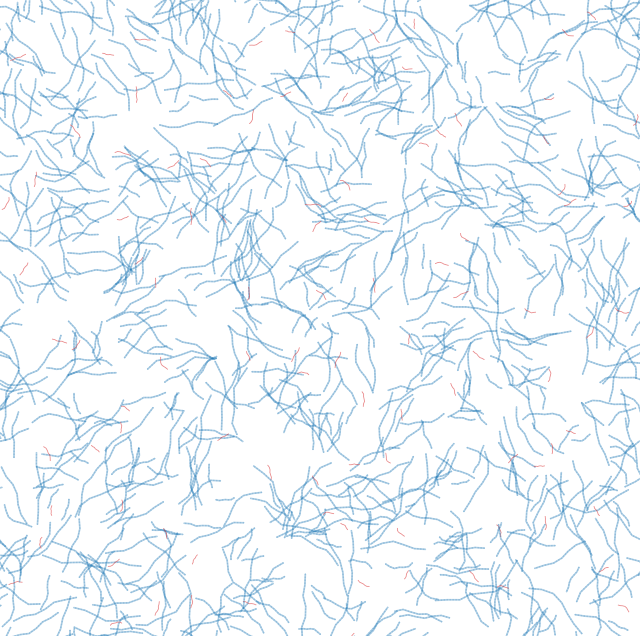
Write a WebGL 1 fragment shader that draws this pattern.

```glsl
precision highp float;
// Scattered, gently bent translucent blue fibres with a few short red ones on white.
uniform vec2 u_resolution;

const float CELLS = 10.0;
const float SEGMENTS = 6.0;
const vec3 BLUE = vec3(0.12, 0.47, 0.71);
const vec3 RED = vec3(0.84, 0.15, 0.16);

// Four random values in 0..1 from a cell and an index.
vec4 hash4(vec2 cell, float index) {
  vec4 p = fract(vec4(cell.xyx, index) * vec4(0.1031, 0.1030, 0.0973, 0.1099));
  p += dot(p, p.wzxy + 33.33);
  return fract((p.xxyz + p.yzzw) * p.zywx);
}

// Distance to a bent fibre (x) and arc length at the nearest point (y).
vec2 fibre(vec2 p, float angle, float len, vec4 shape) {
  float stepLength = len / SEGMENTS;
  float curve = (shape.x - 0.5) * 0.42;
  vec2 a = -0.5 * len * vec2(cos(angle), sin(angle));
  vec2 nearest = vec2(1.0, 0.0);
  for (float s = 0.0; s < SEGMENTS; s++) {
    float wobble = 0.28 * sin(s * (1.2 + shape.y) + shape.z * 6.283);
    float heading = angle + curve * (s - 2.5) + wobble;
    vec2 direction = vec2(cos(heading), sin(heading));
    float along = clamp(dot(p - a, direction), 0.0, stepLength);
    float d = length(p - a - direction * along);
    if (d < nearest.x) nearest = vec2(d, s * stepLength + along);
    a += direction * stepLength;
  }
  return nearest;
}

void main() {
  vec2 uv = gl_FragCoord.xy / u_resolution.x;
  float soft = 0.6 / u_resolution.x;
  vec2 home = floor(uv * CELLS);
  vec3 color = vec3(1.0);

  for (float y = -1.0; y <= 1.0; y++) {
    for (float x = -1.0; x <= 1.0; x++) {
      vec2 cell = home + vec2(x, y) + 20.0;

      // Blue fibres come in loose pairs; the last one in each cell is red.
      for (float i = 0.0; i < 9.0; i++) {
        bool isRed = i > 7.5;
        vec4 bundle = hash4(cell, floor(i * 0.5) + 3.0);
        vec4 own = hash4(cell, i + 17.0);
        vec4 shape = hash4(cell, i + 41.0);
        vec2 center = (cell - 20.0 + bundle.xy + (own.xy - 0.5) * 0.5) / CELLS;
        float len = isRed ? mix(0.014, 0.026, own.w) : mix(0.027, 0.117, own.w);
        vec2 p = uv - center;
        if (length(p) > len * 0.75 + 0.004) continue;

        float angle = bundle.z * 6.283 + (own.z - 0.5) * 1.5;
        vec2 hit = fibre(p, angle, len, shape);
        float halfWidth = isRed ? 0.0007 : 0.00135;
        float cover = 1.0 - smoothstep(halfWidth - soft, halfWidth + soft, hit.x);

        // Fine beading along the blue fibres.
        float bead = 0.42 + 0.07 * cos(hit.y * 6.283 / 0.0046);
        color = mix(color, isRed ? RED : BLUE, cover * (isRed ? 0.5 : bead));
      }
    }
  }
  gl_FragColor = vec4(color, 1.0);
}
```
